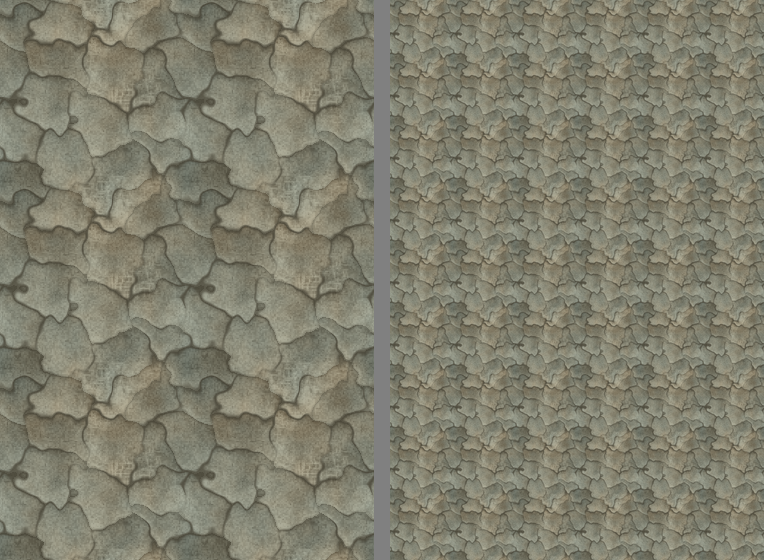
Left, the tile; right, the same tile 3 across and 3 down.
Reproduce this texture procedurally as a Shadertoy shader.

```glsl
// Weathered olive-grey flagstones with crooked cracks, raised rims and woven pale wear.
#define REPEATS vec2(2.0, 3.0)      // tiles across and down
#define CELLS 4.0                   // stones per tile side
#define JITTER 0.88                 // irregularity of stone placement
#define WARP 0.10                   // bend of the stone outlines
#define CRACK_WIDTH 0.035           // half width, in stone units
#define RELIEF 0.42                 // light lower rims, dark upper rims
#define MOTTLE 0.95                 // strength of blotches
#define GRAIN 0.40                  // strength of fine speckle
#define DARK_STONE vec3(0.405, 0.395, 0.330)
#define PALE_STONE vec3(0.645, 0.645, 0.570)
#define CRACK_COLOR vec3(0.285, 0.270, 0.215)

const float TAU = 6.2831853;

vec2 hash2(vec2 p) {
    vec3 q = fract(p.xyx * vec3(0.1031, 0.1030, 0.0973));
    q += dot(q, q.yzx + 33.33);
    return fract((q.xx + q.yz) * q.zy);
}

// Value noise that wraps once per tile; period must be whole.
float noise(vec2 uv, vec2 period, float seed) {
    vec2 p = uv * period, i = floor(p), f = fract(p);
    f = f * f * (3.0 - 2.0 * f);
    vec2 a = mod(i, period) + seed, b = mod(i + 1.0, period) + seed;
    return mix(mix(hash2(a).x, hash2(vec2(b.x, a.y)).x, f.x),
               mix(hash2(vec2(a.x, b.y)).x, hash2(b).x, f.x), f.y);
}

float fbm(vec2 uv, float period, float seed) {
    float sum = 0.0, amp = 0.53;
    for (int i = 0; i < 4; i++) {
        sum += amp * noise(uv, vec2(period), seed);
        period *= 2.0;
        seed += 17.0;
        amp *= 0.5;
    }
    return sum;
}

// Layered sines plus a fine wobble, periodic over the tile.
vec2 bend(vec2 uv) {
    vec2 w = vec2(0.0);
    for (float k = 1.0; k < 5.0; k++)
        w += sin(TAU * (2.0 * k * uv.yx + (4.0 - k) * uv) + k * vec2(1.7, 4.1)) / k;
    vec2 wobble = vec2(noise(uv, vec2(22.0), 3.0), noise(uv, vec2(22.0), 61.0)) - 0.5;
    return WARP * (w + 1.6 * wobble);
}

vec2 stoneCentre(vec2 cell) {
    return cell + 0.5 + JITTER * (hash2(mod(cell, CELLS) + 7.0) - 0.5);
}

// Returns edge distance, rim lighting and a random value per stone.
vec3 stones(vec2 p) {
    vec2 home = floor(p), nearest = home;
    float best = 1e3;
    for (int y = -2; y <= 2; y++)
    for (int x = -2; x <= 2; x++) {
        vec2 cell = home + vec2(x, y), r = stoneCentre(cell) - p;
        if (dot(r, r) < best) { best = dot(r, r); nearest = cell; }
    }
    vec2 own = stoneCentre(nearest);
    float closeness = 0.0, rim = 0.0;
    for (int y = -2; y <= 2; y++)
    for (int x = -2; x <= 2; x++) {
        if (x == 0 && y == 0) continue;
        vec2 other = stoneCentre(nearest + vec2(x, y));
        vec2 normal = normalize(other - own);
        float d = dot(0.5 * (own + other) - p, normal);
        closeness += exp(-28.0 * d);
        rim += exp(-8.0 * d) * dot(normal, vec2(-0.35, -0.94));
    }
    return vec3(-log(closeness) / 28.0, rim, hash2(mod(nearest, CELLS) + 41.0).x);
}

void mainImage(out vec4 fragColor, in vec2 fragCoord) {
    vec2 uv = fragCoord / iResolution.xy * REPEATS;
    float pixel = CELLS * REPEATS.y / iResolution.y;
    vec3 stone = stones(uv * CELLS + bend(uv));
    float edge = max(stone.x, 0.0);

    // Blotches, per-stone tone and rounded rims
    float tone = 0.43 + MOTTLE * (fbm(uv, 6.0, 11.0) - 0.5);
    tone += 0.24 * (stone.z - 0.5) + RELIEF * clamp(stone.y, -0.8, 0.8);
    tone -= 0.14 * smoothstep(0.12, 0.42, edge) - 0.06;

    // Fine speckle and a cross-woven wear on the pale patches
    float speckle = noise(uv, vec2(128.0), 5.0);
    float weave = max(noise(uv, vec2(110.0, 26.0), 23.0), noise(uv, vec2(26.0, 110.0), 37.0));
    float worn = smoothstep(0.42, 0.72, fbm(uv, 4.0, 83.0));
    tone += GRAIN * (speckle - 0.5) + worn * (0.75 * (weave - 0.62) + 0.12);
    tone -= 0.22 * smoothstep(0.78, 0.95, noise(uv, vec2(74.0), 91.0));
    vec3 color = mix(DARK_STONE, PALE_STONE, clamp(tone, -0.25, 1.15));

    // Warm and cool mineral stains
    float stain = fbm(uv, 5.0, 131.0) - 0.5 + 0.2 * (fract(stone.z * 7.0) - 0.5);
    color += stain * vec3(0.09, -0.005, -0.07);

    // Cracks fade in and out, with a soft shadow alongside
    float strength = mix(0.25, 1.0, smoothstep(0.25, 0.65, noise(uv, vec2(7.0), 53.0)));
    float crack = 1.0 - smoothstep(0.0, CRACK_WIDTH + pixel, edge);
    color *= 1.0 - 0.13 * strength * exp(-12.0 * edge);
    color = mix(color, CRACK_COLOR, 0.72 * strength * crack);
    fragColor = vec4(color, 1.0);
}
```
